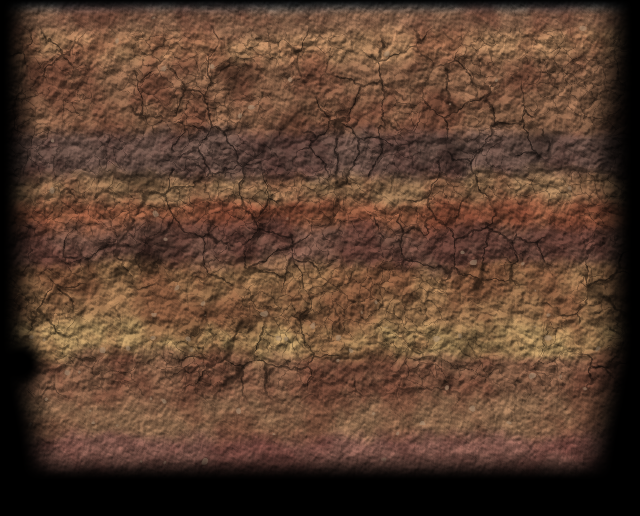
A WebGL 2 fragment shader for this texture:

```glsl
#version 300 es
precision highp float;
// A weathered earth bank: horizontal soil strata with crumbly clods, cracks,
// slanted grooves and pale stones, fading into a soft black border.
// Noise bends the strata; a height field lit from the upper left gives relief.
uniform vec2 u_resolution;
out vec4 fragColor;

#define RELIEF 0.36
#define CRACK_DEPTH 0.48
#define STRATA_WARP 0.045
#define STRATA_BLEND 0.020
#define GROOVE_WIDTH 0.013
#define STONE_GRID 42.0
#define FOOT_COLOR vec3(0.42, 0.275, 0.245)
#define STONE_COLOR vec3(0.66, 0.56, 0.46)

// Each layer: colour, height of its lower edge (top layer first)
const vec4 STRATA[12] = vec4[12](
  vec4(.27, .28, .30, .985), vec4(.43, .30, .235, .940),
  vec4(.53, .38, .28, .885), vec4(.43, .295, .225, .750),
  vec4(.335, .245, .22, .665), vec4(.485, .355, .26, .610),
  vec4(.46, .275, .20, .560), vec4(.36, .245, .21, .490),
  vec4(.47, .335, .235, .375), vec4(.535, .415, .285, .312),
  vec4(.42, .285, .22, .235), vec4(.46, .33, .25, .160));
// Slanted grooves: upper end, lower end
const vec4 GROOVES[8] = vec4[8](
  vec4(.48, .79, .39, .68), vec4(.697, .82, .665, .67),
  vec4(.547, .67, .52, .57), vec4(.43, .62, .378, .45),
  vec4(.645, .60, .625, .51), vec4(.345, .43, .28, .28),
  vec4(.75, .35, .69, .24), vec4(.145, .48, .13, .38));
// Shaded hollows: centre, radii
const vec4 HOLLOWS[6] = vec4[6](
  vec4(.965, .75, .04, .09), vec4(.843, .715, .02, .035),
  vec4(.24, .52, .035, .04), vec4(.225, .645, .03, .02),
  vec4(.365, .86, .025, .03), vec4(.70, .70, .02, .03));

float hash(vec2 p) {
  vec3 q = fract(vec3(p.xyx) * 0.1031);
  q += dot(q, q.yzx + 33.33);
  return fract((q.x + q.y) * q.z);
}
vec2 hash2(vec2 p) { return vec2(hash(p), hash(p + 57.3)); }

float noise(vec2 p) {
  vec2 i = floor(p), f = fract(p);
  f = f * f * (3.0 - 2.0 * f);
  return mix(mix(hash(i), hash(i + vec2(1, 0)), f.x),
             mix(hash(i + vec2(0, 1)), hash(i + 1.0), f.x), f.y);
}
float fbm(vec2 p) {
  float sum = 0.0, amp = 0.5;
  for (int i = 0; i < 5; i++) {
    sum += amp * noise(p);
    p = mat2(1.6, 1.2, -1.2, 1.6) * p + 7.1;
    amp *= 0.55;
  }
  return sum;
}
// Nearest and second nearest cell distance, and cell id
vec3 cells(vec2 p) {
  vec2 base = floor(p);
  vec3 best = vec3(9.0, 9.0, 0.0);
  for (int y = -1; y <= 1; y++)
  for (int x = -1; x <= 1; x++) {
    vec2 c = base + vec2(x, y);
    float d = length(c + hash2(c) - p);
    if (d < best.x) best = vec3(d, best.x, hash(c + 11.0));
    else best.y = min(best.y, d);
  }
  return best;
}
vec2 crumple(vec2 p) {
  return p + 0.045 * (vec2(fbm(p * 24.0), fbm(p * 24.0 + 40.0)) - 0.5);
}
// Soil surface: broad lumps, clods and grit
float height(vec2 p, float rough) {
  float clods = 1.0 - cells(crumple(p) * vec2(30, 36)).x;
  return rough * (0.045 * fbm(p * 11.0) + 0.014 * clods)
       + 0.012 * fbm(p * 65.0) + 0.004 * noise(p * 170.0);
}
// Soft frame, wider at the foot, with a dark notch on the left
float frame(vec2 uv) {
  float inset = 0.03 * (1.0 - smoothstep(0.08, 0.35, uv.y));
  float side = smoothstep(0.003 + inset, 0.075 + inset, uv.x)
             * (1.0 - smoothstep(0.915 - inset, 0.99 - inset, uv.x));
  float ends = smoothstep(0.068, 0.130, uv.y) * (1.0 - smoothstep(0.976, 1.003, uv.y));
  float notch = length((uv - vec2(0.03, 0.295)) / vec2(0.05, 0.06));
  return side * ends * smoothstep(0.3, 1.1, notch);
}

void main() {
  vec2 uv = gl_FragCoord.xy / u_resolution;
  float aspect = u_resolution.x / u_resolution.y;
  vec2 p = vec2(uv.x * aspect, uv.y);

  // Strata
  float bend = STRATA_WARP * (fbm(p * vec2(6, 9)) - 0.5) + 0.03 * (fbm(p * 28.0) - 0.5);
  float level = uv.y + bend * (1.0 - 0.8 * smoothstep(0.9, 0.98, uv.y));
  vec3 color = FOOT_COLOR;
  for (int i = 11; i >= 0; i--) {
    float edge = STRATA[i].w;
    color = mix(color, STRATA[i].rgb, smoothstep(edge - STRATA_BLEND, edge + STRATA_BLEND, level));
  }
  // Ochre and red mottling, then grain
  float mottle = fbm(p * 13.0 + 20.0);
  color *= mix(vec3(0.91, 0.85, 0.84), vec3(1.08, 1.13, 1.10), smoothstep(0.3, 0.7, mottle));
  color *= 0.84 + 0.36 * fbm(p * 55.0 + 3.0);

  // Relief lighting
  float rough = mix(0.25, 1.0, smoothstep(0.2, 0.28, uv.y) * (1.0 - smoothstep(0.92, 0.96, uv.y)));
  vec2 toLight = vec2(-0.002, 0.004);
  float slope = (height(p, rough) - height(p + toLight, rough)) / length(toLight);
  color *= clamp(1.0 + RELIEF * slope, 0.55, 1.28);

  // Cracks between clods, opened in patches
  vec2 q = crumple(p);
  vec3 big = cells(q * vec2(15, 13) + 5.0);
  vec3 small = cells(q * vec2(38, 42));
  float open = smoothstep(0.45, 0.62, fbm(p * 10.0 + 60.0)) * rough;
  float fine = smoothstep(0.4, 0.65, fbm(p * 14.0 + 90.0)) * rough;
  float crack = open * (1.0 - smoothstep(0.01, 0.09, big.y - big.x));
  crack = max(crack, 0.6 * fine * (1.0 - smoothstep(0.0, 0.16, small.y - small.x)));
  float ledge = abs(level - 0.665 + 0.012 * (noise(p * 22.0) - 0.5));
  crack = max(crack, 0.7 * (1.0 - smoothstep(0.001, 0.007, ledge)) * smoothstep(0.4, 0.7, noise(p * 9.0)));
  color *= (1.0 - CRACK_DEPTH * crack) * (0.95 + 0.10 * small.z);

  // Grooves: shaded core with a lit right bank
  for (int i = 0; i < 8; i++) {
    vec2 a = GROOVES[i].xy * vec2(aspect, 1), b = GROOVES[i].zw * vec2(aspect, 1);
    vec2 r = p - a + 0.014 * (fbm(p * 20.0) - 0.5), s = b - a;
    float along = clamp(dot(r, s) / dot(s, s), 0.0, 1.0);
    vec2 off = r - s * along;
    float core = exp(-dot(off, off) / (GROOVE_WIDTH * GROOVE_WIDTH));
    color *= 1.0 + core * (0.18 * sign(off.x) * smoothstep(0.0, 0.006, abs(off.x)) - 0.16);
  }
  // Hollows
  for (int i = 0; i < 6; i++) {
    vec2 d = (uv - HOLLOWS[i].xy + 0.03 * (fbm(p * 15.0) - 0.5)) / HOLLOWS[i].zw;
    color *= 1.0 - 0.36 * exp(-dot(d, d));
  }
  // Scattered stones, commonest in the pale seam and the gravel
  vec2 grid = p * STONE_GRID, cell = floor(grid);
  float seam = exp(-pow((uv.y - 0.34) / 0.035, 2.0)) + 0.5 * exp(-pow((uv.y - 0.21) / 0.04, 2.0));
  float size = 0.06 + 0.17 * hash(cell + 9.0);
  float dist = length(grid - cell - 0.3 - 0.4 * hash2(cell)) + 0.35 * (noise(p * 110.0) - 0.5);
  float present = step(hash(cell + 31.0), 0.02 + 0.14 * seam);
  color = mix(color, STONE_COLOR, 0.55 * present * (1.0 - smoothstep(size - 0.08, size + 0.06, dist)));

  fragColor = vec4(color * frame(uv), 1.0);
}
```
